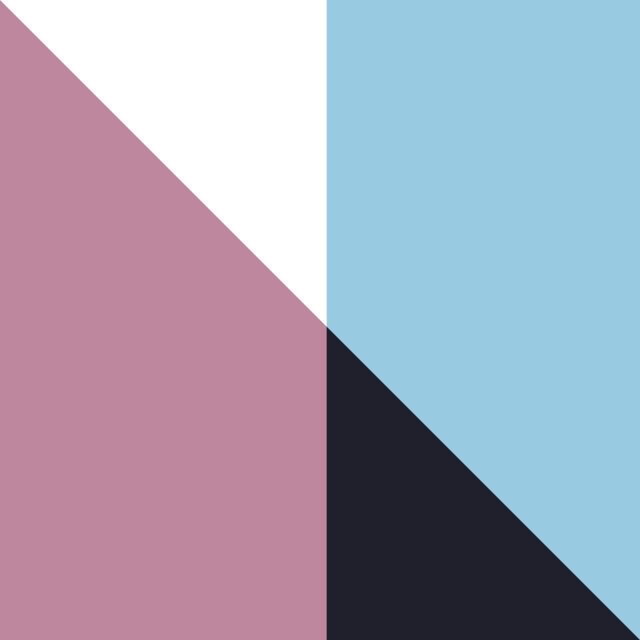
Give the GLSL for this background, as a WebGL 2 fragment shader.

```glsl
#version 300 es
precision highp float;
// Four flat colour fields, cut by a falling corner-to-corner diagonal
// and a vertical line just right of centre. Each cut is a signed
// distance turned into smooth coverage; the fields are then mixed.

uniform vec2 u_resolution;
out vec4 fragColor;

// Coverage of the positive side of an edge, one pixel wide.
float coverage(float dist, float pixel) {
    return clamp(dist / pixel + 0.5, 0.0, 1.0);
}

void main() {
    vec2 uv = gl_FragCoord.xy / u_resolution;
    float pixel = 1.0 / min(u_resolution.x, u_resolution.y);

    vec3 rose = vec3(0.745, 0.529, 0.616);
    vec3 white = vec3(1.0);
    vec3 sky = vec3(0.596, 0.792, 0.886);
    vec3 ink = vec3(0.125, 0.122, 0.173);

    // Signed distances to the two cuts
    float above = coverage((uv.x + uv.y - 1.0) * inversesqrt(2.0), pixel);
    float right = coverage(uv.x - 0.5104, pixel);

    // Left and right halves, each split by the diagonal
    vec3 leftField = mix(rose, white, above);
    vec3 rightField = mix(ink, sky, above);
    fragColor = vec4(mix(leftField, rightField, right), 1.0);
}
```
